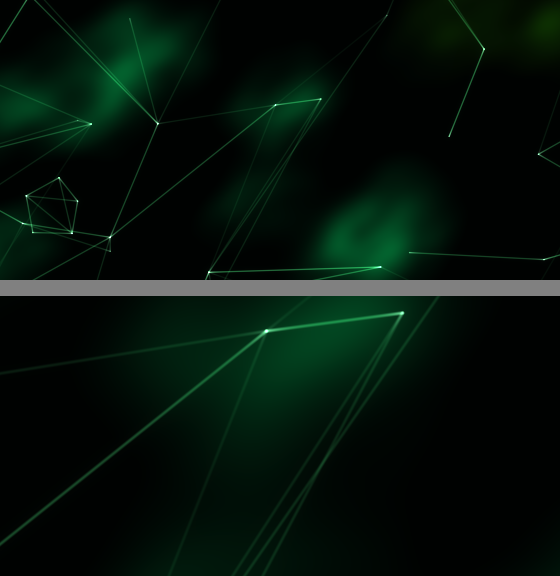
Top: the whole. Bottom: its middle third, enlarged.
Reproduce this background procedurally as a Shadertoy shader.

```glsl
// Glowing green wire network over dark, drifting emerald clouds.

const vec3  BASE         = vec3(0.0, 0.008, 0.004);
const vec3  EMERALD      = vec3(0.03, 1.0, 0.47);
const vec3  OLIVE        = vec3(0.28, 1.0, 0.03);
const vec3  LINE_COLOR   = vec3(0.16, 0.47, 0.26);
const vec3  TIP_COLOR    = vec3(0.50, 0.62, 0.55);
const float LINE_WIDTH   = 0.0025;  // in canvas heights
const float HALO_SIZE    = 0.007;
const float TIP_SIZE     = 0.016;
const float SPACING      = 0.36;    // mean distance between nodes
const float JITTER       = 0.92;
const float BRIGHT_SHARE = 0.19;
const float FAINT_SHARE  = 0.16;
const float SLIVER_SHARE = 0.45;
const float CLOUD_ANGLE  = 0.58;
const float CLOUD_STRETCH = 1.4;
const float CLOUD_FLOOR  = 0.016;   // removed from the cloud tails
const vec2  GEM_CENTER   = vec2(0.18, 0.25);
const float GEM_RADIUS   = 0.115;
const int   GEM_SIDES    = 5;

// Soft clouds: centre x, centre y, radius, brightness
const int CLOUD_COUNT = 9;
const vec4 CLOUDS[CLOUD_COUNT] = vec4[CLOUD_COUNT](
    vec4(0.48, 0.77, 0.145, 0.38),
    vec4(0.06, 0.63, 0.115, 0.25),
    vec4(0.27, 0.54, 0.090, 0.13),
    vec4(1.33, 0.14, 0.150, 0.37),
    vec4(1.02, 0.62, 0.115, 0.20),
    vec4(0.00, 0.10, 0.110, 0.22),
    vec4(0.90, 0.28, 0.110, 0.13),
    vec4(1.62, 0.94, 0.150, 0.12),
    vec4(1.98, 0.90, 0.120, 0.16));

vec2 hash2(vec2 p) {
    vec3 q = fract(p.xyx * vec3(0.1031, 0.1030, 0.0973));
    q += dot(q, q.yzx + 33.33);
    return fract((q.xx + q.yz) * q.zy);
}

vec2 direction(float turns) {
    return vec2(cos(6.2832 * turns), sin(6.2832 * turns));
}

float gradientDot(vec2 cell, vec2 offset) {
    return dot(direction(hash2(cell + 71.0).x), offset);
}

float gradientNoise(vec2 p) {
    vec2 i = floor(p), f = p - i;
    vec2 u = f * f * f * (f * (f * 6.0 - 15.0) + 10.0);
    vec2 e = vec2(1.0, 0.0);
    return mix(mix(gradientDot(i, f), gradientDot(i + e, f - e), u.x),
               mix(gradientDot(i + e.yx, f - e.yx), gradientDot(i + 1.0, f - 1.0), u.x), u.y);
}

vec3 clouds(vec2 p) {
    float c = cos(CLOUD_ANGLE), s = sin(CLOUD_ANGLE);
    mat2 turn = mat2(c, -s, s, c);
    vec2 warp = 0.08 * vec2(gradientNoise(p * 4.0), gradientNoise(p * 4.0 + 19.0));
    float glow = 0.0;
    for (int i = 0; i < CLOUD_COUNT; i++) {
        vec2 q = turn * (p + warp - CLOUDS[i].xy) / CLOUDS[i].z;
        q.x /= CLOUD_STRETCH;
        glow += CLOUDS[i].w * exp(-dot(q, q));
    }
    glow *= 1.0 + 0.8 * gradientNoise(turn * p * vec2(5.0, 8.0));
    float warmth = smoothstep(1.9, 2.5, p.x + p.y);
    return max(glow - CLOUD_FLOOR, 0.0) * mix(EMERALD, OLIVE, warmth);
}

vec2 nodePosition(vec2 cell) {
    return (cell + 0.5 + JITTER * (hash2(cell + 23.0) - 0.5)) * SPACING;
}

// Thin segment with a faint halo and bright ends
vec3 wire(vec2 p, vec2 a, vec2 b, float pixel) {
    vec2 ab = b - a;
    float t = clamp(dot(p - a, ab) / dot(ab, ab), 0.0, 1.0);
    float d = length(p - a - ab * t);
    float core = 1.0 - smoothstep(0.0, LINE_WIDTH + 0.6 * pixel, d);
    float halo = 0.06 * exp(-d / HALO_SIZE);
    float tip = exp(-min(t, 1.0 - t) * length(ab) / TIP_SIZE);
    return LINE_COLOR * (core + halo) + TIP_COLOR * tip * core;
}

vec3 network(vec2 p, float pixel) {
    const vec2 STEPS[6] = vec2[6](vec2(1, 0), vec2(0, 1), vec2(1, 1),
                                  vec2(-1, 1), vec2(1, 2), vec2(1, 3));
    vec3 sum = vec3(0.0);
    for (int y = -3; y < 4; y++)
    for (int x = -1; x < 7; x++) {
        vec2 cell = vec2(x, y);
        vec2 a = nodePosition(cell);
        float density = mix(1.2, 0.6, smoothstep(0.9, 1.7, a.x));
        for (int k = 0; k < 6; k++) {
            vec2 pick = hash2(cell + 13.7 * float(k + 1));
            float bright = k < 4 ? BRIGHT_SHARE * density : 0.0;
            if (pick.x > bright + FAINT_SHARE * density) continue;
            vec2 b = nodePosition(cell + STEPS[k]);
            bool isBright = pick.x < bright;
            float strength = isBright ? mix(0.45, 0.85, pick.y) : mix(0.10, 0.28, pick.y);
            sum += strength * wire(p, a, b, pixel);
            // A second edge turns some links into narrow slivers
            vec2 fold = hash2(cell + 5.3 * float(k) + 41.0);
            if (isBright && fold.x < SLIVER_SHARE) {
                vec2 corner = b + 0.05 * direction(fold.y);
                sum += 0.5 * strength * (wire(p, a, corner, pixel) + wire(p, b, corner, pixel));
            }
        }
    }
    return sum;
}

vec2 gemCorner(int i) {
    vec2 h = hash2(vec2(i % GEM_SIDES, 7));
    return GEM_CENTER + GEM_RADIUS * mix(0.8, 1.1, h.x) * direction((float(i) + 0.4 * h.y) / float(GEM_SIDES));
}

// Small faceted outline with one chord per second corner
vec3 gem(vec2 p, float pixel) {
    vec3 sum = vec3(0.0);
    for (int i = 0; i < GEM_SIDES; i++) {
        vec2 a = gemCorner(i);
        sum += 0.5 * wire(p, a, gemCorner((i + 1) % GEM_SIDES), pixel);
        if (i % 2 == 0) sum += 0.35 * wire(p, a, gemCorner((i + 2) % GEM_SIDES), pixel);
    }
    return sum;
}

void mainImage(out vec4 fragColor, in vec2 fragCoord) {
    float pixel = 1.0 / iResolution.y;
    vec2 p = fragCoord * pixel;
    vec3 color = BASE + clouds(p) + network(p, pixel) + gem(p, pixel);
    fragColor = vec4(min(color, 1.0), 1.0);
}
```
